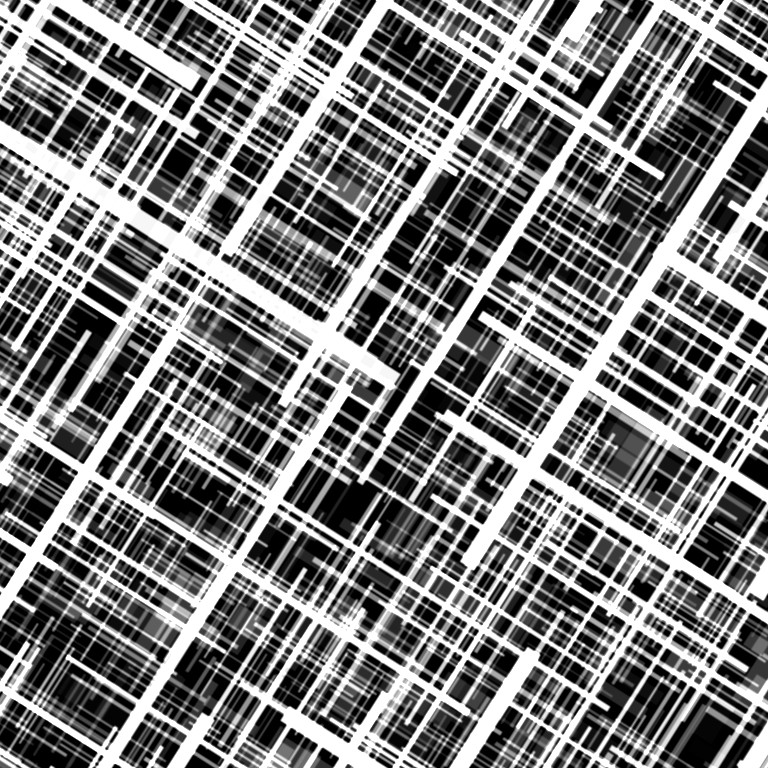
Reproduce this pattern procedurally as a three.js fragment shader.

```glsl
varying vec2 vUv;

#define TILT 0.565
#define SOFT 0.0019
#define END_SOFT 0.004
#define CLUSTER 0.35
#define GAIN 1.12
#define BLACK_LEVEL 0.05

float hash(vec2 p) {
  vec3 q = fract(vec3(p.xyx) * vec3(0.1031, 0.1030, 0.0973));
  q += dot(q, q.yzx + 33.33);
  return fract((q.x + q.y) * q.z);
}

// Finite strokes along x: one jittered row per spacing, cut into cells.
// width holds the smallest and largest half width, tone the brightness range.
float strokes(vec2 p, float spacing, float span, vec2 width, vec2 tone,
              float chance, float seed) {
  float row = floor(p.y / spacing);
  float light = 0.0;
  for (int i = -1; i <= 1; i++) {
    float id = row + float(i) + 200.0;
    float center = (id - 200.0 + 0.1 + 0.8 * hash(vec2(id, seed))) * spacing;
    float along = p.x / span + 20.0 + 9.0 * hash(vec2(id, seed + 3.0));
    vec2 cell = vec2(id, floor(along) + seed * 7.0);

    // Layered sines bunch the strokes into dense and open bands
    float bunch = sin(center * 31.0 + seed + 2.0 * sin(center * 13.0));
    float present = step(hash(cell + 11.0), chance * (1.0 + CLUSTER * bunch));

    // Skew the widths so that thick strokes are rarer
    float h = hash(cell + 23.0);
    float halfWidth = mix(width.x, width.y, h * h);
    float side = 1.0 - smoothstep(halfWidth - SOFT, halfWidth + SOFT,
                                  abs(p.y - center));

    // Distance inside the two ragged ends, in canvas units
    float t = fract(along);
    float start = 0.3 * hash(cell + 37.0);
    float stop = 1.0 - 0.3 * hash(cell + 41.0);
    float inside = min(t - start, stop - t) * span;
    float ends = smoothstep(0.0, END_SOFT, inside);

    light += present * side * ends * mix(tone.x, tone.y, hash(cell + 53.0));
  }
  return light;
}

// Bold bars, medium lines, fine threads and faint broad patches
float weave(vec2 p, float seed) {
  float bold = strokes(p, 0.078, 1.05, vec2(0.0033, 0.0125),
                       vec2(0.9, 1.1), 0.85, seed);
  float medium = strokes(p, 0.025, 0.48, vec2(0.0024, 0.0047),
                         vec2(0.5, 1.05), 0.72, seed + 5.0);
  float fine = strokes(p, 0.0095, 0.21, vec2(0.0014, 0.0029),
                       vec2(0.12, 0.65), 0.78, seed + 9.0);
  float haze = strokes(p, 0.034, 0.13, vec2(0.006, 0.016),
                       vec2(0.04, 0.25), 0.6, seed + 14.0);
  return bold + medium + fine + haze;
}

void main() {
  // Turn the canvas so the two stroke directions lie on the axes
  vec2 p = vUv - 0.5;
  float c = cos(TILT);
  float s = sin(TILT);
  vec2 q = vec2(c * p.x - s * p.y, s * p.x + c * p.y);

  float light = weave(q, 2.0) + weave(q.yx, 31.0);
  float gray = clamp(light * GAIN - BLACK_LEVEL, 0.0, 1.0);
  gl_FragColor = vec4(vec3(gray), 1.0);
}
```
